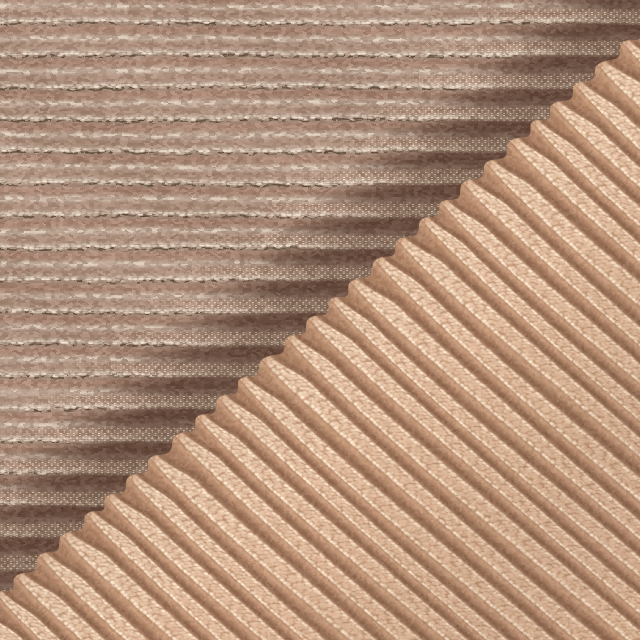
Write a Shadertoy shader that draws this texture.

```glsl
// Peach pleated cloth folded diagonally over taupe cloth with horizontal metallic ribs.

const float TAU = 6.2831853;

// Fold line and pleats
const float EDGE_BASE = 0.078;
const float EDGE_SLOPE = 0.879;
const float PLEAT_SLOPE = 0.85;
const float PLEAT_PERIOD = 0.0349;
const float PLEAT_ORIGIN = 0.515;
const float PLEAT_BEND = 0.012;
const float BEND_LENGTH = 0.10;
const float TOOTH_DEPTH = 0.0095;

// Ribs of the flat cloth
const float RIB_PERIOD = 0.0502;
const float RIB_ORIGIN = 0.965;
const float SHADOW_REACH = 0.20;

// Colours
const vec3 TAUPE = vec3(0.68, 0.58, 0.515);
const vec3 ROSE = vec3(0.65, 0.515, 0.44);
const vec3 SILVER = vec3(0.95, 0.90, 0.83);
const vec3 SPECK = vec3(0.27, 0.20, 0.14);
const vec3 SHADE = vec3(0.38, 0.275, 0.225);
const vec3 MESH = vec3(0.54, 0.45, 0.385);
const vec3 PEACH = vec3(0.76, 0.595, 0.475);
const vec3 FLANK = vec3(0.67, 0.505, 0.395);
const vec3 CREASE = vec3(0.53, 0.385, 0.295);
const vec3 SHEEN = vec3(0.95, 0.865, 0.765);

vec2 hash2(vec2 p) {
    vec3 q = fract(p.xyx * vec3(0.1031, 0.1030, 0.0973));
    q += dot(q, q.yzx + 33.33);
    return fract((q.xx + q.yz) * q.zy);
}

// Cellular noise: x = distance to the nearest point, y = random value of its cell
vec2 cells(vec2 p) {
    vec2 cell = floor(p), f = p - cell;
    vec2 best = vec2(9.0, 0.0);
    for (int j = -1; j <= 1; j++)
    for (int i = -1; i <= 1; i++) {
        vec2 o = vec2(i, j);
        vec2 h = hash2(cell + o);
        float d = length(o + 0.15 + 0.7 * h - f);
        if (d < best.x) best = vec2(d, h.y);
    }
    return best;
}

float band(float x, float centre, float width) {
    float d = (x - centre) / width;
    return exp(-d * d);
}

// height = vertical distance above the fold line
vec3 ribbedCloth(vec2 p, float height) {
    float wave = 0.0012 * sin(p.x * 9.0 + p.y * 23.0) + 0.0007 * sin(p.x * 41.0 + p.y * 70.0);
    float row = (p.y - RIB_ORIGIN + wave) / RIB_PERIOD;
    float c = fract(row + 0.5) - 0.5;
    vec2 grain = cells(p * vec2(150.0, 260.0));
    vec2 glint = cells(p * vec2(110.0, 230.0) + 17.0);
    float shadow = 1.0 - smoothstep(0.045, SHADOW_REACH, height + 0.025 * sin(row * TAU + 0.8));

    // Soft folds between the ribs
    vec3 col = mix(TAUPE, ROSE, band(c, -0.25, 0.16) + 0.6 * band(c, 0.27, 0.12));
    col += 0.13 * (grain.y - 0.5) + 0.015 * sin(p.x * 13.0 + row);

    // Faint silver thread halfway between ribs
    float thread = band(abs(c), 0.5, 0.09);
    col = mix(col, SILVER, thread * (0.15 + 0.6 * smoothstep(0.45, 0.9, glint.y)));

    // Shadow cast by the fold, with pale open mesh along each rib
    float meshBand = smoothstep(-0.12, 0.02, c) * (1.0 - smoothstep(0.32, 0.48, c));
    vec3 dim = mix(SHADE, MESH, 0.75 * meshBand + 0.3 * thread);
    col = mix(col, dim + 0.09 * (grain.y - 0.5), 0.92 * shadow);
    float weave = sin(p.x * 640.0 + floor(p.y * 190.0) * 3.1416) * sin(p.y * 190.0 * TAU);
    float meshNear = 1.0 - smoothstep(0.12, 0.30, height);
    col += vec3(0.25, 0.24, 0.21) * meshBand * meshNear * smoothstep(0.25, 0.9, weave);

    // Ragged metallic rib with dark gaps under it
    float jag = c + 0.05 * (glint.y - 0.5) + 0.02 * sin(p.x * 180.0 + row * 3.0);
    float lit = 1.0 - 0.8 * shadow;
    float gap = band(jag, -0.055, 0.045) * smoothstep(0.35, 0.7, grain.y);
    col = mix(col, SPECK, 0.85 * gap * lit);
    float rib = band(jag, 0.04, 0.075) * smoothstep(0.75, 0.25, glint.x);
    return mix(col, SILVER, rib * lit * (0.45 + 0.55 * glint.y));
}

// q = phase across one pleat, t = distance along it from the fold
vec3 pleatedCloth(vec2 p, float q, float t) {
    vec2 grain = cells(p * 230.0);
    vec2 stitch = cells(vec2(q * 7.0, t * 190.0) + floor(p * 8.0) * 0.0);
    float spread = smoothstep(0.0, 0.05, t);
    float right = mix(0.25, 0.52, spread);

    // Shaded flank, dark crease, lit face
    vec3 col = mix(FLANK, PEACH, band(q, 0.93, 0.10));
    col = mix(col, CREASE, 0.75 * band(q, right + 0.14, 0.10));
    float face = smoothstep(-0.02, 0.07, q) * (1.0 - smoothstep(right - 0.04, right + 0.06, q));
    col = mix(col, PEACH + 0.05, face);

    // Shiny stitches: dense near the fold, then gathered at the two ridges
    float ridges = band(q, 0.07, 0.06) + 0.8 * band(q, right - 0.04, 0.06);
    float nearFold = exp(-t * 9.0) * smoothstep(0.004, 0.014, t);
    float amount = clamp(face * (0.25 + 0.55 * nearFold) + 0.65 * ridges * spread, 0.0, 1.0);
    float spark = 0.35 + 0.85 * smoothstep(0.65, 0.15, stitch.x) * (0.5 + 0.5 * stitch.y);
    col = mix(col, SHEEN, clamp(amount * spark, 0.0, 1.0));
    col -= 0.09 * face * smoothstep(0.45, 0.8, stitch.x);

    // Fine cloth grain and broad light
    col += 0.07 * (grain.y - 0.5);
    return col * (1.0 + 0.025 * sin(p.x * 6.0 - p.y * 5.0));
}

void mainImage(out vec4 fragColor, in vec2 fragCoord) {
    vec2 p = fragCoord / iResolution.xy;
    float pixel = 1.0 / iResolution.y;
    float height = p.y - EDGE_BASE - EDGE_SLOPE * p.x;

    // Follow each bent pleat back to its start on the fold
    float t = -height / (PLEAT_SLOPE + EDGE_SLOPE);
    float start = p.x - t + PLEAT_BEND * (1.0 - exp(-max(t, 0.0) / BEND_LENGTH));
    start += 0.0022 * sin(start * 37.0) + 0.0012 * sin(start * 83.0 + t * 9.0);
    float q = fract((start - PLEAT_ORIGIN) / PLEAT_PERIOD);

    // Scalloped silhouette of the pleat tips
    float tooth = TOOTH_DEPTH * (0.5 - 0.5 * cos(TAU * pow(q, 1.3)));
    float cover = smoothstep(-0.6 * pixel, 0.6 * pixel, t - tooth);

    vec3 col = mix(ribbedCloth(p, height), pleatedCloth(p, q, max(t - tooth, 0.0)), cover);
    fragColor = vec4(clamp(col, 0.0, 1.0), 1.0);
}
```
